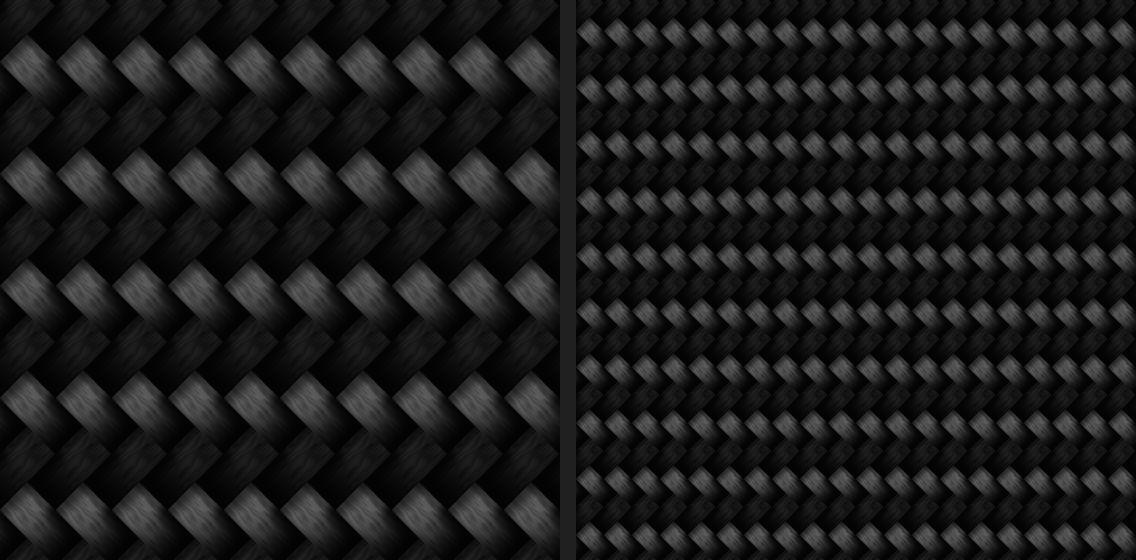
Left: one tile. Right: repeated 2 by 2.
Reproduce this pattern procedurally as a WebGL 2 fragment shader.

```glsl
#version 300 es
precision highp float;
// Black twill weave: diagonal two-by-one straps in herringbone order, light rows
// leaning down-right and dark rows leaning down-left. A square lattice turned by
// 45 degrees picks the strap; fibres come from strand noise and cellular dashes.
uniform vec2 u_resolution;
out vec4 fragColor;

const float REPEATS = 10.0;               // straps across; rows repeat half as often
const vec2  ORIGIN = vec2(0.49, 0.61);    // top corner of a light strap, from upper left
const float STRANDS = 19.0;               // fibres across one strap
const float DASHES = 3.0;                 // dash cells along one strap width
const float LIGHT_TONE = 0.315;
const float DARK_TONE = 0.092;
const float FLOOR_TONE = 0.012;
const float LIGHT_GRAIN = 0.36;
const float DARK_GRAIN = 0.55;
const int   SAMPLES = 3;                  // per pixel side, for smooth edges

float hash(vec2 p) {
    vec3 q = fract(vec3(p.xyx) * 0.1031);
    q += dot(q, q.yzx + 33.33);
    return fract((q.x + q.y) * q.z);
}

// Uneven brightness from strand to strand, changing slowly along each one.
float strandNoise(vec2 p) {
    vec2 cell = floor(p);
    vec2 f = smoothstep(0.0, 1.0, fract(p));
    float near = mix(hash(cell), hash(cell + vec2(0.0, 1.0)), f.y);
    float far = mix(hash(cell + vec2(1.0, 0.0)), hash(cell + 1.0), f.y);
    return mix(near, far, f.x);
}

// Short dark nicks: one random point per cell, only some cells are filled.
float dashMask(vec2 p) {
    vec2 cell = floor(p);
    float mask = 0.0;
    for (int j = -1; j <= 1; j++) {
        for (int i = -1; i <= 1; i++) {
            vec2 c = cell + vec2(i, j);
            vec2 point = c + vec2(hash(c + 7.0), hash(c + 19.0));
            float filled = step(0.78, hash(c + 41.0));
            vec2 d = abs(p - point) / vec2(0.55, 0.45);
            mask = max(mask, filled * (1.0 - smoothstep(0.4, 1.0, length(d))));
        }
    }
    return mask;
}

// x runs across the strap from its shaded side, y along it from 0 to 2.
float fibres(vec2 strap, float seed) {
    float wobble = 0.25 * sin(strap.y * 5.0 + strap.x * 9.0)
                 + 0.15 * sin(strap.y * 11.0 - strap.x * 17.0);
    vec2 p = vec2(strap.x * STRANDS + wobble, strap.y) + seed;
    float grain = 0.6 * strandNoise(p * vec2(1.0, 2.2))
                + 0.4 * strandNoise(p * vec2(1.7, 5.0) + 53.0);
    float nick = dashMask(vec2(p.x, p.y * DASHES));
    return 2.0 * grain - 1.0 - 0.8 * nick;
}

// Sheen over the raised end, falling off where the strap dips under.
float sheen(vec2 strap, float startLevel) {
    float rise = mix(startLevel, 1.0, smoothstep(0.0, 0.42, strap.y));
    float fall = 1.0 - smoothstep(0.5, 1.92, strap.y);
    float covered = smoothstep(0.7, 1.05, strap.y);
    float shadow = mix(mix(0.5, 0.06, covered), 1.0,
                       smoothstep(0.0, mix(0.28, 0.5, covered), strap.x));
    float rim = mix(0.72, 1.0, smoothstep(0.0, 0.12, 1.0 - strap.x));
    return rise * fall * shadow * rim;
}

float weave(vec2 uv) {
    vec2 p = vec2(uv.x, 1.0 - uv.y) * REPEATS - ORIGIN;
    vec2 lattice = vec2(p.x + p.y, p.x - p.y);
    vec2 cell = floor(lattice);
    vec2 f = lattice - cell;
    float phase = mod(cell.x - cell.y, 4.0);

    // Phases 1 and 2 are the halves of a light strap, 3 and 0 of a dark one.
    bool isLight = phase > 0.5 && phase < 2.5;
    if (isLight) {
        vec2 strap = vec2(1.0 - f.y, f.x + step(1.5, phase));
        float grain = 1.0 + LIGHT_GRAIN * fibres(strap, 3.0);
        return FLOOR_TONE + LIGHT_TONE * sheen(strap, 0.45) * grain;
    }
    vec2 strap = vec2(f.x, 1.0 - f.y + step(phase, 0.5));
    float grain = 1.0 + DARK_GRAIN * fibres(strap, 71.0);
    return FLOOR_TONE + DARK_TONE * sheen(strap, 0.8) * grain;
}

void main() {
    float tone = 0.0;
    for (int j = 0; j < SAMPLES; j++) {
        for (int i = 0; i < SAMPLES; i++) {
            vec2 offset = (vec2(i, j) + 0.5) / float(SAMPLES) - 0.5;
            tone += weave((gl_FragCoord.xy + offset) / u_resolution);
        }
    }
    fragColor = vec4(vec3(tone / float(SAMPLES * SAMPLES)), 1.0);
}
```
